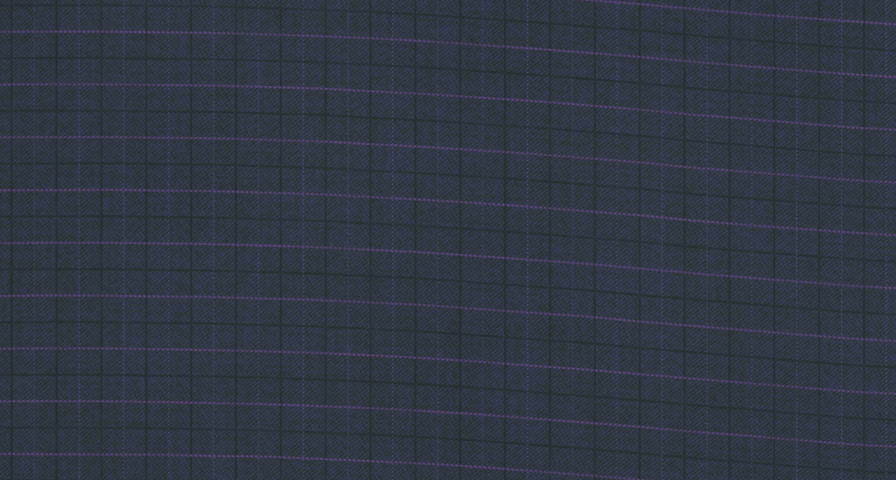
Write a Shadertoy shader that draws this texture.

```glsl
// Dark blue twill suiting with dark checks and dotted violet and blue pinstripes.

const float TAU = 6.2831853;

float hash(vec2 p) {
    return fract(sin(dot(p, vec2(127.1, 311.7))) * 43758.5453);
}

float noise(vec2 p) {
    vec2 cell = floor(p), f = fract(p);
    f = f * f * (3.0 - 2.0 * f);
    return mix(mix(hash(cell), hash(cell + vec2(1, 0)), f.x),
               mix(hash(cell + vec2(0, 1)), hash(cell + vec2(1, 1)), f.x), f.y);
}

// Coverage of a line at every whole number of t; width and pixel in canvas heights.
float stripe(float t, float repeats, float width, float pixel) {
    float d = abs(fract(t + 0.5) - 0.5) / repeats;
    float soft = 0.7 * pixel + 0.0004;
    float coverage = 1.0 - smoothstep(0.5 * width - soft, 0.5 * width + soft, d);
    return coverage * min(1.0, width / soft);
}

// Rounded beads along a thread.
float beads(float t) {
    return 0.5 + 0.5 * cos(TAU * t);
}

void mainImage(out vec4 fragColor, in vec2 fragCoord) {
    float pixel = 1.0 / iResolution.y;
    float across = fragCoord.x / iResolution.x;
    vec2 p = fragCoord * pixel;

    // Cloth drape: the weft sags towards the right
    float sag = 0.095 * across * across * across * (2.9 - 1.9 * across);
    vec2 cloth = vec2(p.x, 1.0 - p.y - sag);
    cloth.y += 0.0015 * (noise(cloth * vec2(9.0, 5.0)) - 0.5);

    // Twill weave: diagonal ribs broken into stitches
    vec2 thread = cloth * vec2(103.0, 120.0);
    float twill = 0.5 + 0.5 * sin(TAU * (thread.x + thread.y));
    float stitch = 0.5 + 0.5 * sin(TAU * (thread.x - 0.5 * thread.y));
    float fibre = noise(thread * 2.0) - 0.5;
    float slub = noise(vec2(thread.x * 1.5, thread.y * 0.06))
               + noise(vec2(thread.x * 0.06, thread.y * 1.5)) - 1.0;
    float weave = 0.17 + 0.46 * twill + 0.2 * stitch + 0.45 * fibre + 0.16 * slub;
    vec3 color = mix(vec3(0.165, 0.195, 0.175), vec3(0.215, 0.245, 0.36), clamp(weave, 0.0, 1.0));

    // Dark check lines
    float column = cloth.x * 10.7 - 0.26;
    float row = cloth.y * 9.085 - 0.595;
    float wear = 0.6 + 0.4 * noise(cloth * vec2(14.0, 30.0));
    float warpLine = stripe(column, 10.7, 0.0042, pixel);
    float weftLine = stripe(row + 0.5, 9.085, 0.0048, pixel);
    color = mix(color, vec3(0.13, 0.165, 0.16), 0.75 * wear * max(warpLine, 0.85 * weftLine));

    // Blue dotted warp stripes, uneven from one to the next
    float blueStrength = 0.35 + 0.4 * hash(vec2(floor(column), 3.0));
    float blueDots = stripe(column + 0.5, 10.7, 0.003, pixel) * beads(thread.y);
    color = mix(color, vec3(0.32, 0.33, 0.52), blueDots * blueStrength * wear);

    // Violet dotted weft stripes
    float violetDots = stripe(row, 9.085, 0.0042, pixel) * (0.3 + 0.7 * beads(thread.x));
    color = mix(color, vec3(0.39, 0.28, 0.51), violetDots * wear);

    // Broad shading of the cloth
    color *= 0.97 + 0.06 * noise(p * 3.0);
    fragColor = vec4(color, 1.0);
}
```
